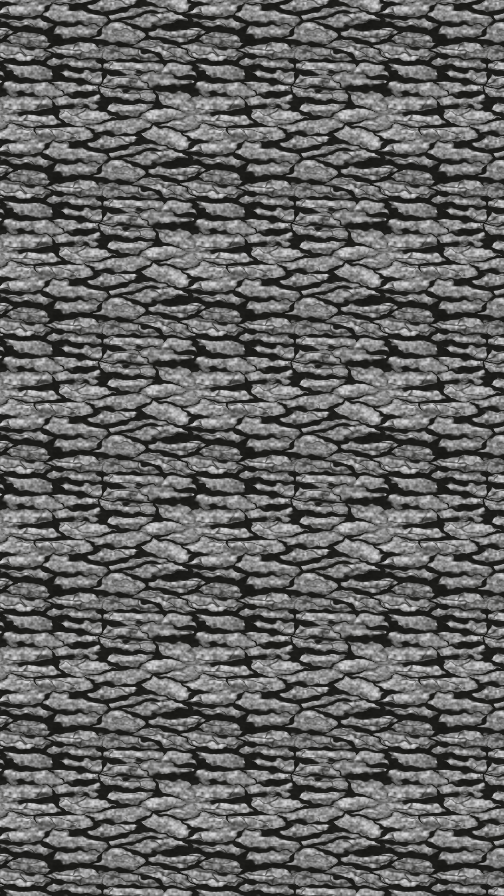
Write a Shadertoy shader that draws this texture.

```glsl
const vec2 REPEATS = vec2(2.62, 6.51);
const vec2 PLATES = vec2(4.0, 9.0);
const vec2 FLAKES = vec2(7.0, 18.0);
const float PLATE_ASPECT = 2.8;
const float TAU = 6.2832;
const vec3 CRACK_COLOR = vec3(0.07, 0.07, 0.06);
const vec3 RIDGE_COLOR = vec3(0.83, 0.83, 0.835);

float hash(vec2 p) {
    return fract(sin(dot(p, vec2(127.1, 311.7))) * 43758.5);
}

vec2 hash2(vec2 p) {
    return vec2(hash(p), hash(p + 17.3));
}

// Value noise that wraps once per tile
float noise(vec2 tile, vec2 period) {
    vec2 p = tile * period;
    vec2 cell = floor(p);
    vec2 f = fract(p);
    f = f * f * (3.0 - 2.0 * f);
    vec2 a = mod(cell, period) + period * 0.37;
    vec2 b = mod(cell + 1.0, period) + period * 0.37;
    return mix(mix(hash(a), hash(vec2(b.x, a.y)), f.x),
               mix(hash(vec2(a.x, b.y)), hash(b), f.x), f.y);
}

float fbm(vec2 tile, vec2 period) {
    float sum = 0.0;
    float weight = 0.5;
    for (int i = 0; i < 3; i++) {
        sum += weight * noise(tile, period);
        period *= 2.0;
        weight *= 0.5;
    }
    return sum / 0.875;
}

// Gentle bends plus ragged edges
vec2 warp(vec2 tile) {
    vec2 bend = vec2(fbm(tile, vec2(5.0, 9.0)), fbm(tile, vec2(4.0, 7.0))) - 0.5;
    vec2 ragged = vec2(noise(tile, vec2(31.0, 27.0)), noise(tile, vec2(29.0, 33.0))) - 0.5;
    return tile + bend * vec2(0.14, 0.07) + ragged * vec2(0.035, 0.028);
}

// Key of a cell in rows that fall by a whole number of rows per tile
vec2 wrapCell(vec2 cell, vec2 period, float fall) {
    float turn = floor(cell.x / period.x);
    return vec2(cell.x - turn * period.x, mod(cell.y - turn * fall, period.y)) + period;
}

// x is the border distance in row heights, y the cell's random value
vec2 plates(vec2 tile, vec2 period, float fall, float aspect) {
    vec2 p = tile * period + vec2(0.0, fall * tile.x);
    vec2 cell = floor(p);
    vec2 f = fract(p);
    vec2 nearest = vec2(0.0);
    float best = 9.0;
    float id = 0.0;
    for (int y = -1; y <= 1; y++) {
        for (int x = -1; x <= 1; x++) {
            vec2 o = vec2(x, y);
            vec2 key = wrapCell(cell + o, period, fall);
            vec2 r = o + 0.1 + 0.8 * hash2(key) - f;
            if (dot(r, r) < best) {
                best = dot(r, r);
                nearest = r;
                id = hash(key + 5.7);
            }
        }
    }
    float border = 9.0;
    for (int y = -2; y <= 2; y++) {
        for (int x = -2; x <= 2; x++) {
            vec2 o = vec2(x, y);
            vec2 r = o + 0.1 + 0.8 * hash2(wrapCell(cell + o, period, fall)) - f;
            vec2 d = r - nearest;
            if (dot(d, d) > 0.0001) {
                border = min(border, dot(0.5 * (r + nearest), d) / length(d / vec2(aspect, 1.0)));
            }
        }
    }
    return vec2(border, id);
}

// x is relief, y crack openness, z plate tone
vec3 bark(vec2 tile, float blur) {
    vec2 p = warp(tile);
    vec2 plate = plates(p, PLATES, 1.0, PLATE_ASPECT);
    vec2 flake = plates(p + 0.13, FLAKES, 2.0, PLATE_ASPECT);
    float rough = 0.5 + 0.5 * cos(TAU * (tile.y - 0.68));
    float width = 0.55 * (fbm(tile, vec2(7.0, 11.0)) - 0.4) + 0.06 * rough;
    float crack = 1.0 - smoothstep(width - blur, width + 2.0 * blur, plate.x);
    float hollow = 0.35 * (1.0 - smoothstep(0.0, 0.28, plate.x));
    float split = 1.0 - smoothstep(0.0, 0.1 + 2.0 * blur, flake.x);
    split *= smoothstep(0.4, 0.8, noise(tile, vec2(6.0, 10.0)) + 0.15 * rough);
    float relief = smoothstep(0.0, 0.5, plate.x) + 0.3 * smoothstep(0.0, 0.5, flake.x);
    relief += 0.7 * fbm(tile, vec2(16.0, 24.0));
    return vec3(relief, max(max(crack, hollow), 0.6 * split), 0.6 * plate.y + 0.4 * flake.y);
}

void mainImage(out vec4 fragColor, in vec2 fragCoord) {
    vec2 uv = fragCoord / iResolution.xy;
    vec2 tile = fract((uv - vec2(0.0, 1.0)) * REPEATS);
    float blur = 0.6 * REPEATS.y * PLATES.y / iResolution.y;

    // Light falling from the upper left
    vec3 surface = bark(tile, blur);
    float above = bark(tile + vec2(-0.006, 0.014), blur).x;
    float light = clamp(surface.x - above, -0.5, 0.5);

    // Fine grain, pale lichen and broad staining
    float grain = noise(tile, vec2(97.0, 71.0)) + noise(tile, vec2(53.0, 47.0)) - 1.0;
    float stain = fbm(tile, vec2(3.0, 5.0)) - 0.5;
    float lichen = smoothstep(0.5, 0.8, fbm(tile, vec2(12.0, 19.0)));
    float tone = 0.62 + 0.28 * light + 0.34 * grain + 0.15 * stain;
    tone += 0.12 * (surface.z - 0.5) + 0.12 * lichen + 0.02 * cos(TAU * (tile.y - 0.08));

    vec3 color = mix(CRACK_COLOR, RIDGE_COLOR, clamp(tone, 0.0, 1.0));
    fragColor = vec4(mix(color, CRACK_COLOR, 0.92 * surface.y), 1.0);
}
```
